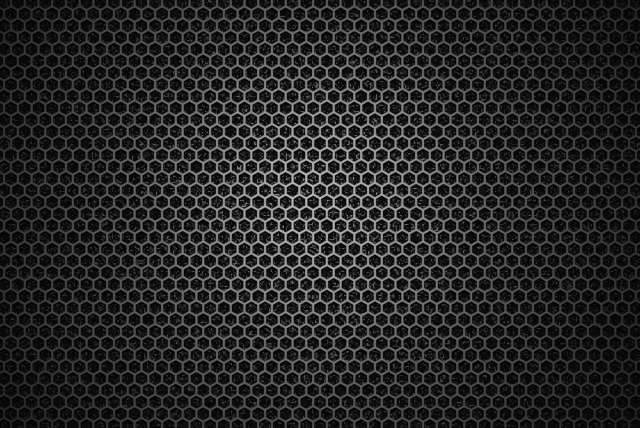
A Shadertoy shader for this pattern:

```glsl
const float COLUMNS = 46.6;                 // cells across the canvas
const float ROWS = 36.4;                    // cell rows down the canvas
const float HOLE_APOTHEM = 0.405;           // in cell pitches; a cell is 0.5
const float CORNER_ROUNDING = 0.07;
const float SHADOW_DROP = 0.12;
const float GRAIN_DENSITY = 9.0;            // grains per cell pitch
const float GRAIN_STRENGTH = 0.85;
const float WIRE_VARIATION = 0.14;
const float AMBIENT = 0.23;
const float SPOT_STRENGTH = 0.45;
const float SPOT_FALLOFF = 6.0;
const vec2 SPOT_CENTER = vec2(0.49, 0.54);
const vec3 FLOOR_COLOR = vec3(0.045);
const vec3 WIRE_TINT = vec3(1.0);
const float SQRT3 = 1.7320508;

float hash(vec2 p) {
    vec3 h = fract(p.xyx * 0.1031);
    h += dot(h, h.yzx + 33.33);
    return fract((h.x + h.y) * h.z);
}

float valueNoise(vec2 p) {
    vec2 cell = floor(p);
    vec2 f = fract(p);
    f *= f * (3.0 - 2.0 * f);
    return mix(mix(hash(cell), hash(cell + vec2(1, 0)), f.x),
               mix(hash(cell + vec2(0, 1)), hash(cell + vec2(1, 1)), f.x), f.y);
}

// Signed distance to a hexagon with points at top and bottom
float hexagon(vec2 p, float apothem) {
    const vec2 axis = vec2(-0.5 * SQRT3, 0.5);
    p = abs(p.yx);
    p -= 2.0 * min(dot(axis, p), 0.0) * axis;
    float halfSide = apothem / SQRT3;
    p -= vec2(clamp(p.x, -halfSide, halfSide), apothem);
    return length(p) * sign(p.y);
}

float holeDistance(vec2 p) {
    return hexagon(p, HOLE_APOTHEM - CORNER_ROUNDING) - CORNER_ROUNDING;
}

// Offset from the centre of the nearest cell
vec2 cellOffset(vec2 p) {
    const vec2 period = vec2(1.0, SQRT3);
    vec2 a = mod(p, period) - 0.5 * period;
    vec2 b = mod(p - 0.5 * period, period) - 0.5 * period;
    return dot(a, a) < dot(b, b) ? a : b;
}

float spotlight(vec2 uv) {
    vec2 offset = (uv - SPOT_CENTER) * vec2(iResolution.x / iResolution.y, 1.0);
    float r = length(offset);
    float vignette = 1.0 - 0.5 * smoothstep(0.55, 1.05, r);
    return (AMBIENT + SPOT_STRENGTH * exp(-SPOT_FALLOFF * r * r)) * vignette;
}

void mainImage(out vec4 fragColor, in vec2 fragCoord) {
    vec2 uv = fragCoord / iResolution.xy;
    vec2 grid = (uv - 0.5) * vec2(COLUMNS, ROWS * 0.5 * SQRT3);
    vec2 local = cellOffset(grid);
    vec2 cellId = round((grid - local) / vec2(0.5, 0.5 * SQRT3));
    float pixel = COLUMNS / iResolution.x;
    float edge = holeDistance(local);
    float light = spotlight(uv);

    // Grainy floor, shaded below the upper rim
    float grain = pow(valueNoise(grid * GRAIN_DENSITY + 500.0), 4.0);
    float shadow = smoothstep(-0.1, 0.08, holeDistance(local + vec2(0, SHADOW_DROP)));
    vec3 ground = FLOOR_COLOR * (0.4 + light) + GRAIN_STRENGTH * grain * light;
    ground *= 1.0 - 0.8 * shadow;

    // Rounded wire, slightly uneven from cell to cell
    float ridge = smoothstep(-0.02, 0.5 - HOLE_APOTHEM, edge);
    float wear = 1.0 + WIRE_VARIATION * (0.5 * hash(cellId + 100.0)
               + 0.5 * valueNoise(grid * 3.0 + 200.0) - 0.5);
    vec3 wire = WIRE_TINT * light * wear * mix(0.62, 1.05, ridge);

    float coverage = smoothstep(-0.6 * pixel, 0.6 * pixel, edge);
    fragColor = vec4(mix(ground, wire, coverage), 1.0);
}
```
